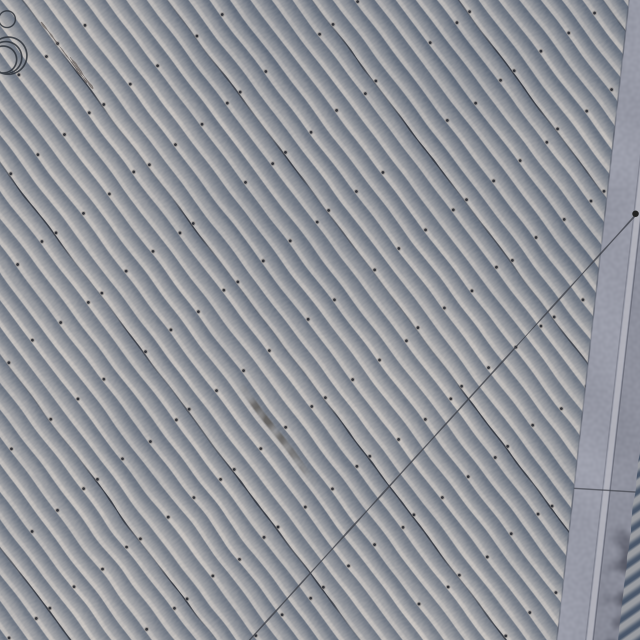
Reproduce this texture procedurally as a WebGL 1 fragment shader.

```glsl
precision highp float;
// Weathered corrugated metal roof: diagonal ridges, screws, overlap seams, edge flashing and a cable.
uniform vec2 u_resolution;

float hash(vec2 c) {
  return fract(sin(dot(c, vec2(127.1, 311.7))) * 43758.55);
}

float cornerGradient(vec2 cell, vec2 offset) {
  float a = 6.2832 * hash(cell);
  return dot(vec2(cos(a), sin(a)), offset);
}

// Gradient noise, roughly -0.7 to 0.7
float noise(vec2 p) {
  vec2 i = floor(p), f = fract(p);
  vec2 w = f * f * f * (f * (f * 6.0 - 15.0) + 10.0);
  vec2 e = vec2(1.0, 0.0);
  return mix(mix(cornerGradient(i, f), cornerGradient(i + e.xy, f - e.xy), w.x),
             mix(cornerGradient(i + e.yx, f - e.yx), cornerGradient(i + e.xx, f - e.xx), w.x), w.y);
}

// Smooth coverage of a stroke or disc of the given half width
float cover(float dist, float halfWidth) {
  float soft = 0.7 / u_resolution.y;
  return 1.0 - smoothstep(halfWidth - soft, halfWidth + soft, abs(dist));
}

float segment(vec2 p, vec2 a, vec2 b) {
  vec2 ab = b - a;
  return length(p - a - ab * clamp(dot(p - a, ab) / dot(ab, ab), 0.0, 1.0));
}

vec3 metal(float tone) {
  return mix(vec3(0.41, 0.445, 0.50), vec3(0.765, 0.75, 0.74), tone);
}

vec3 corrugatedRoof(vec2 p) {
  // Axes across and along the ridges, with slight dents
  float across = dot(p, vec2(0.798, 0.603)) - 0.634;
  float along = dot(p, vec2(0.603, -0.798));
  float dents = 0.0025 + 0.004 * (1.0 - smoothstep(0.05, 0.2, length(p - vec2(0.26, 0.1))));
  across += dents * noise(vec2(across * 12.0, along * 14.0));

  // Ridge profile: shadow, bright crest, then a slow fall into the valley
  float pitch = 0.181 / 7.0;
  float ridge = floor(across / pitch + 0.5);
  float f = across / pitch - ridge;
  float crest = smoothstep(-0.18, -0.07, f) * (1.0 - smoothstep(0.04, 0.22, f));
  float tone = mix(0.66, 0.06, smoothstep(0.1, 0.85, fract(f)));
  tone = mix(tone, 0.94 + 0.12 * noise(vec2(ridge * 3.7, along * 9.0)), crest);

  // Broad fading, rain streaks and fine grain
  tone += 0.14 * noise(p * 3.5 + 4.0) + 0.10 * noise(vec2(across * 90.0, along * 5.0));
  tone += 0.10 * noise(vec2(across * 120.0, along * 280.0)) - 0.07 * smoothstep(0.9, 1.4, p.x + p.y);
  vec3 color = metal(tone);

  // Dirt trapped in one valley
  float dirt = (1.0 - smoothstep(0.003, 0.007, abs(across + 0.094)))
             * smoothstep(-0.10, -0.04, along) * (1.0 - smoothstep(0.05, 0.11, along));
  color = mix(color, vec3(0.36, 0.35, 0.34), dirt * clamp(0.6 + noise(p * 45.0), 0.0, 0.85));

  // Broken dark seam where sheets overlap, every seventh ridge
  float sheet = floor(across / 0.181 + 0.5);
  float seam = cover(across - sheet * 0.181 + 0.0034, 0.0011 + 0.0006 * noise(vec2(along * 50.0, sheet)));
  float gap = smoothstep(-0.25, 0.2, noise(vec2(along * 7.0, sheet * 5.3 + 0.4)));
  color = mix(color, vec3(0.19, 0.21, 0.25), seam * (0.15 + 0.75 * gap));

  // Screws on alternate ridges of each sheet, in rows
  float row = floor((along + 0.109) / 0.1155 + 0.5);
  float shift = 0.008 * (hash(vec2(ridge, row)) - 0.5);
  vec2 toScrew = vec2(f * pitch, along + 0.109 - row * 0.1155 - shift);
  float fitted = step(mod(mod(ridge, 7.0), 2.0), 0.5) * step(0.06, hash(vec2(row, ridge + 9.0)));
  color = mix(color, vec3(0.42, 0.40, 0.39), 0.4 * fitted * cover(length(toScrew), 0.0036));
  return mix(color, vec3(0.13, 0.14, 0.17), 0.9 * fitted * cover(length(toScrew), 0.0021));
}

// Flat capping along the right edge; q is the distance from its left border
vec3 flashing(vec2 p, float q) {
  vec3 color = vec3(0.60, 0.61, 0.66) + 0.05 * noise(p * 9.0) + 0.03 * noise(p * 130.0);
  color -= 0.05 * smoothstep(0.055, 0.06, q);
  color = mix(color, vec3(0.73, 0.73, 0.76), 0.7 * cover(q - 0.051, 0.004));
  color = mix(color, vec3(0.36, 0.37, 0.42), 0.7 * cover(q - 0.057, 0.001) + 0.4 * cover(q - 0.045, 0.0008));
  float stain = smoothstep(0.055, 0.09, q) * (1.0 - smoothstep(0.1, 0.24, p.y));
  color -= 0.22 * stain * smoothstep(-0.2, 0.4, noise(p * 28.0));
  return mix(color, vec3(0.25, 0.26, 0.29), 0.7 * cover(p.y - 0.234 + 0.06 * (q - 0.05), 0.0011));
}

void main() {
  vec2 p = gl_FragCoord.xy / u_resolution;
  float soft = 0.7 / u_resolution.y;
  vec3 color = corrugatedRoof(p);

  // Twigs and coiled wire in the upper left
  float twig = min(segment(p, vec2(0.065, 0.965), vec2(0.135, 0.872)), segment(p, vec2(0.11, 0.91), vec2(0.145, 0.862)));
  color = mix(color, vec3(0.33, 0.30, 0.29), 0.65 * cover(twig + 0.003 * noise(p * 70.0), 0.0012));
  float coil = cover(length(p - vec2(0.011, 0.970)) - 0.013, 0.0011);
  for (int i = 0; i < 3; i++) {
    float k = float(i);
    vec2 center = vec2(0.013 - 0.004 * k, 0.913 - 0.003 * k);
    coil = max(coil, cover(length(p - center) - 0.029 + 0.004 * k, 0.0013));
  }
  color = mix(color, vec3(0.17, 0.19, 0.22), 0.85 * coil);

  // Flashing with its shadowed border, then the neighbouring roof
  float q = p.x - 0.870 - 0.113 * p.y;
  color = mix(color, flashing(p, q), smoothstep(-soft, soft, q));
  color = mix(color, vec3(0.32, 0.34, 0.39), cover(q, 0.0012) * (0.45 + 0.5 * noise(p * 60.0)));
  float rib = fract((p.y - 0.7 * p.x) / 0.026);
  vec3 neighbour = metal(0.9 * smoothstep(0.1, 0.55, rib) * (1.0 - smoothstep(0.75, 1.0, rib)) - 0.35);
  color = mix(color, neighbour, smoothstep(-soft, soft, q - 0.096 - 0.002 * noise(p * 50.0)));

  // Cable and its fixing
  float cable = segment(p, vec2(0.996, 0.667), vec2(0.39, 0.0)) + 0.0008 * noise(p * 20.0);
  color = mix(color, vec3(0.24, 0.25, 0.28), 0.8 * cover(cable, 0.0011));
  color = mix(color, vec3(0.13), cover(length(p - vec2(0.993, 0.666)), 0.005));
  gl_FragColor = vec4(clamp(color, 0.0, 1.0), 1.0);
}
```
